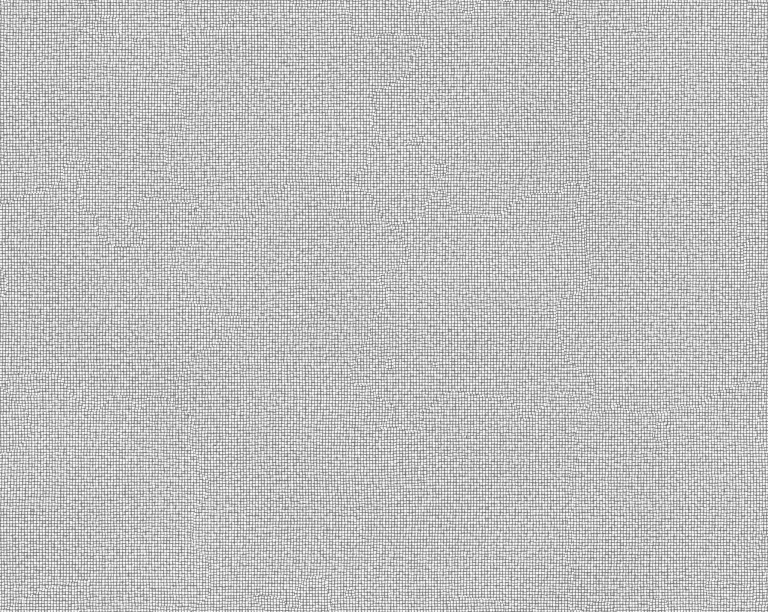
Write a Shadertoy shader that draws this texture.

```glsl
const vec2 WEAVE_REPEATS = vec2(130.0, 104.0); // over-under pairs across, down
const vec2 PATCH_COUNT = vec2(4.0, 3.0);       // areas where the weave slips
const float PATCH_WANDER = 0.45;
const float PATCH_SLIP = 0.9;                  // in threads
const float SLOW_BEND = 0.7;                   // in threads
const float THREAD_WOBBLE = 0.22;              // in threads
const float STRAND_CORE = 0.15;                // half width of the flat crown
const float STRAND_EDGE = 0.56;                // half width at the gap
const float CREST_BEND = 2.4;
const float SIDE_LIGHT = 0.38;
const float WARP_GAIN = 1.07;
const float WEFT_GAIN = 0.93;
const float FIBRE_GRAIN = 0.26;
const float BROAD_TONE = 0.03;
const vec3 GAP_COLOR = vec3(0.41);
const vec3 THREAD_COLOR = vec3(1.04);
const vec3 TONE_MIN = vec3(0.42);
const vec3 TONE_MAX = vec3(0.98);
const int SAMPLES = 2;                         // per axis

vec2 hash2(vec2 p) {
    vec3 q = fract(p.xyx * vec3(0.1031, 0.1030, 0.0973));
    q += dot(q, q.yzx + 33.33);
    return fract((q.xx + q.yz) * q.zy);
}

float cornerSlope(vec2 cell, vec2 offset) {
    return dot(hash2(cell) * 2.0 - 1.0, offset);
}

float gradientNoise(vec2 p) {
    vec2 i = floor(p);
    vec2 f = fract(p);
    vec2 u = f * f * f * (f * (f * 6.0 - 15.0) + 10.0);
    vec2 e = vec2(1.0, 0.0);
    float low = mix(cornerSlope(i, f), cornerSlope(i + e, f - e), u.x);
    float high = mix(cornerSlope(i + e.yx, f - e.yx),
                     cornerSlope(i + e.xx, f - e.xx), u.x);
    return mix(low, high, u.y);
}

vec2 noisePair(vec2 p) {
    return vec2(gradientNoise(p + 17.3), gradientNoise(p + 71.9));
}

// Thread coordinates, bent and slipped along wandering seams
vec2 threadSpace(vec2 uv) {
    vec2 wander = noisePair(uv * 9.0) + 0.5 * noisePair(uv * 24.0);
    vec2 patchId = floor(uv * PATCH_COUNT + PATCH_WANDER * wander);
    vec2 slip = PATCH_SLIP * (hash2(patchId + 40.0) - 0.5);
    vec2 threads = uv * WEAVE_REPEATS * 2.0;
    vec2 bend = SLOW_BEND * noisePair(uv * 7.0 + 5.0);
    return threads + slip + bend + THREAD_WOBBLE * noisePair(threads * 0.47);
}

vec3 weave(vec2 uv) {
    vec2 threads = threadSpace(uv);
    vec2 cell = floor(threads);
    vec2 local = fract(threads) - 0.5;
    bool warpOnTop = mod(cell.x + cell.y, 2.0) < 0.5;

    // Rounded strand that dips under its neighbours
    vec2 strand = warpOnTop ? local : local.yx;
    float ridge = 1.0 - smoothstep(STRAND_CORE, STRAND_EDGE, abs(strand.x));
    float crest = cos(strand.y * CREST_BEND);
    float height = ridge * crest * (warpOnTop ? WARP_GAIN : WEFT_GAIN);

    // Light from the upper left
    height += SIDE_LIGHT * dot(local, vec2(-0.6, 0.8));

    // Fibre grain and broad unevenness
    float grain = FIBRE_GRAIN * gradientNoise(threads * 0.83 + 130.0);
    float broad = BROAD_TONE * gradientNoise(uv * 6.0 + 90.0);
    vec3 color = mix(GAP_COLOR, THREAD_COLOR, height) + grain + broad;
    return clamp(color, TONE_MIN, TONE_MAX);
}

void mainImage(out vec4 fragColor, in vec2 fragCoord) {
    vec3 sum = vec3(0.0);
    for (int y = 0; y < SAMPLES; y++) {
        for (int x = 0; x < SAMPLES; x++) {
            vec2 jitter = (vec2(x, y) + 0.5) / float(SAMPLES) - 0.5;
            sum += weave((fragCoord + jitter) / iResolution.xy);
        }
    }
    fragColor = vec4(sum / float(SAMPLES * SAMPLES), 1.0);
}
```
